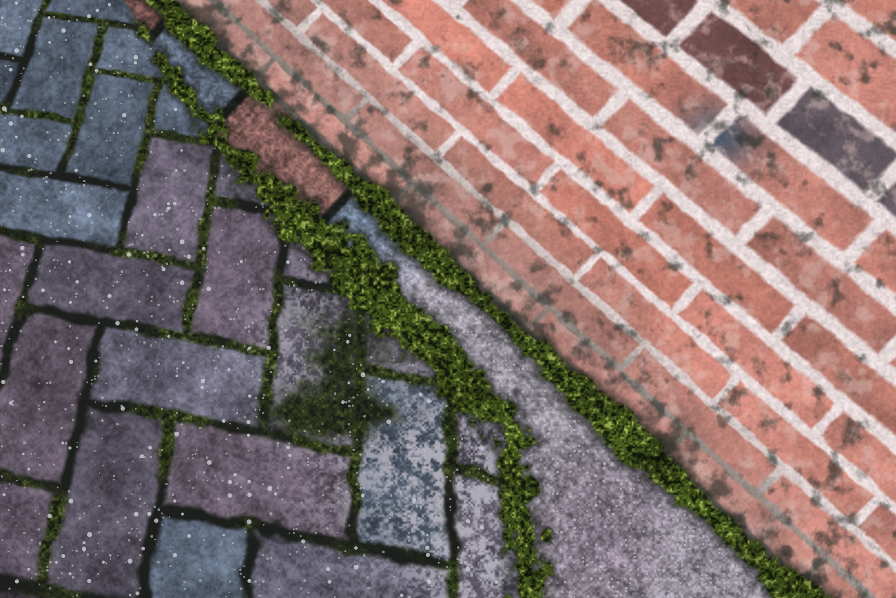
Give the GLSL for this texture, as a WebGL 2 fragment shader.

```glsl
#version 300 es
precision highp float;
uniform vec2 u_resolution;
out vec4 outColor;

const vec3 SOIL = vec3(0.11, 0.12, 0.11);
const vec3 SLATE = vec3(0.32, 0.36, 0.42);
const vec3 PLUM = vec3(0.38, 0.33, 0.38);
const vec3 CONCRETE = vec3(0.56, 0.54, 0.58);
const vec3 CLAY = vec3(0.80, 0.51, 0.45);
const vec3 MORTAR = vec3(0.91, 0.86, 0.86);

float hash(vec2 p) {
  return fract(sin(dot(p, vec2(127.1, 311.7))) * 43758.5);
}

float noise(vec2 p) {
  vec2 i = floor(p), f = fract(p);
  f = f * f * (3.0 - 2.0 * f);
  float low = mix(hash(i), hash(i + vec2(1, 0)), f.x);
  float high = mix(hash(i + vec2(0, 1)), hash(i + 1.0), f.x);
  return mix(low, high, f.y);
}

float fbm(vec2 p) {
  float sum = 0.0, amp = 0.53;
  for (int i = 0; i < 4; i++) {
    sum += amp * noise(p);
    p = mat2(1.6, 1.2, -1.2, 1.6) * p + 7.3;
    amp *= 0.5;
  }
  return sum;
}

float blob(vec2 p, vec2 centre, vec2 size) {
  vec2 q = (p - centre) / size;
  return exp(-dot(q, q));
}

// Scattered chips
float chips(vec2 p, float scale, float density) {
  vec2 g = p * scale, id = floor(g);
  float radius = 0.1 + 0.2 * hash(id + 5.5);
  float dist = length(fract(g) - 0.3 - 0.4 * vec2(hash(id + 3.1), hash(id + 8.7)));
  return step(1.0 - density, hash(id)) * (1.0 - smoothstep(radius, radius + 0.15, dist));
}

// Edge distance in a 2:1 herringbone; id is the first cell of the brick
float herringbone(vec2 g, out vec2 id) {
  id = floor(g);
  float k = mod(id.x - id.y, 4.0);
  vec2 size = k < 1.5 ? vec2(2, 1) : vec2(1, 2);
  if (k > 0.5 && k < 1.5) id.x -= 1.0;
  if (k > 1.5 && k < 2.5) id.y -= 1.0;
  vec2 l = g - id, e = min(l, size - l);
  return min(e.x, e.y);
}

vec3 mossColor(vec2 p) {
  float tuft = 0.55 * noise(p * 150.0) + 0.45 * noise(p * 310.0);
  vec3 c = mix(vec3(0.08, 0.10, 0.05), vec3(0.27, 0.34, 0.11), smoothstep(0.2, 0.6, tuft));
  c = mix(c, vec3(0.56, 0.62, 0.3), smoothstep(0.6, 0.85, tuft));
  return c * (0.6 + 0.7 * fbm(p * 18.0));
}

vec3 paving(vec2 p, vec3 moss, float grain) {
  vec2 q = vec2(p.x - 0.1855, 0.5215 - p.y), id;
  vec2 g = vec2(7.13 * q.x + 1.664 * q.y, 8.2 * q.y - 1.426 * q.x) / (1.0 + 0.46 * q.y);
  float edge = herringbone(g + vec2(2.0, 1.5) + 0.07 * (noise(p * 24.0) - 0.5), id);
  float sum = id.x + id.y, wear = fbm(p * 45.0);
  float gray = sum < 0.5 || sum == 7.0 ? 1.0 : 0.5 * hash(id);
  vec3 c = mix(PLUM, SLATE, gray) * (0.88 + 0.24 * hash(id + 2.0));
  c *= 0.25 + 0.6 * fbm(p * 16.0) + 0.5 * grain + 0.45 * wear;
  float pale = blob(p, vec2(0.7, 0.22), vec2(0.15, 0.16)) + blob(p, vec2(0.53, 0.42), vec2(0.08, 0.12))
    + blob(p, vec2(0.8, 0.08), vec2(0.1, 0.15));
  c = mix(c, vec3(0.68, 0.67, 0.71), min(pale, 1.0) * smoothstep(0.35, 0.65, 0.5 * (wear + grain)));
  vec3 joint = mix(SOIL, moss, 0.6 * smoothstep(0.42, 0.65, fbm(p * 9.0 + 3.0)));
  c = mix(joint, c, smoothstep(0.03, 0.1, edge + 0.08 * (wear - 0.5)));
  float dirt = blob(p, vec2(0.57, 0.41), vec2(0.1, 0.12)) + blob(p, vec2(0.54, 0.3), vec2(0.16, 0.04));
  dirt = smoothstep(0.4, 0.75, dirt * 0.5 + 0.4 * wear);
  c = mix(c, mix(SOIL, moss, 0.35), dirt);
  c = mix(c, vec3(0.75), 0.6 * chips(p, 160.0, 0.05));
  return mix(c, vec3(0.8, 0.81, 0.84), 0.8 * chips(p, 90.0, 0.035));
}

// Bricks at the upper end, then speckled concrete
vec3 gutter(vec2 p, float t, float grain) {
  vec3 c = mix(SLATE * 1.4, CONCRETE, smoothstep(-0.22, -0.05, t));
  c = mix(c, PLUM * 1.3, 0.6 * blob(p, vec2(1.0, 0.1), vec2(0.1, 0.14)));
  if (t < -0.265) c = vec3(0.54, 0.39, 0.37);
  if (t < -0.508) c = SLATE * 1.1;
  if (t < -0.685) c = vec3(0.44, 0.31, 0.30);
  float joint = min(min(abs(t + 0.265), abs(t + 0.508)), abs(t + 0.685));
  c = mix(SOIL, c, smoothstep(0.004, 0.012, joint));
  c *= 0.3 + 0.6 * fbm(p * 30.0) + 0.8 * grain;
  return mix(c, vec3(0.8), 0.6 * chips(p, 140.0, 0.2) * smoothstep(-0.25, 0.0, t));
}

// Courses widen away from the foot of the wall
vec3 wall(vec2 p, float t, float d, float grain) {
  float fan = max(d, 0.0) * (1.02 - 0.15 * t);
  float k = 10.0 * log(1.0 + fan * 2.048), row = floor(k + 0.5);
  bool header = row == 8.0;
  float len = header ? 0.21 : 0.31;
  float start = header ? 0.0625 : mix(0.113, -0.045, mod(row, 2.0));
  float along = (t - start) / len, col = floor(along + 0.5);
  vec2 id = vec2(col, row);
  vec2 inset = (0.5 - abs(vec2(along, k) - id)) * vec2(len, (fan + 0.488) * 0.1);
  float edge = min(inset.x, inset.y) + 0.01 * (fbm(p * 40.0) - 0.5);
  float height = smoothstep(0.04, 0.5, d);
  vec3 c = mix(vec3(0.68, 0.51, 0.48), CLAY, smoothstep(0.06, 0.26, d + 0.1 * t));
  c = mix(c, vec3(0.69, 0.48, 0.45), 0.7 * hash(id + 4.0)) * (0.92 + 0.16 * hash(id));
  if (header) c = col < 0.5 ? vec3(0.42, 0.29, 0.29) : vec3(0.38, 0.34, 0.37);
  if (row == 7.0) c = mix(c, SLATE, blob(p, vec2(1.2, 0.77), vec2(0.07, 0.055)));
  c *= 0.73 + 0.34 * fbm(p * 14.0) + 0.22 * grain;
  c = mix(c, vec3(0.86, 0.75, 0.72), 0.45 * smoothstep(0.5, 0.75, fbm(p * 40.0 + 9.0)));
  vec3 lime = mix(vec3(0.5, 0.46, 0.43), MORTAR, smoothstep(0.04, 0.18, d)) * (0.88 + 0.22 * grain);
  float gap = mix(0.005, 0.0105, height);
  c = mix(lime, c, smoothstep(gap - 0.002, gap + 0.003 + 0.004 * height, edge));
  float grime = fbm(p * 38.0 + 21.0) + 0.3 * exp(-d * 12.0) - 0.12;
  return mix(c, SOIL * 1.6, 0.65 * smoothstep(0.46, 0.75, grime));
}

// Cover with a soft dark fringe
vec3 grow(vec3 c, vec3 moss, float dist) {
  c = mix(c, SOIL, 0.6 * (1.0 - smoothstep(0.0, 0.022, dist)));
  return mix(c, moss, 1.0 - smoothstep(-0.004, 0.006, dist));
}

void main() {
  vec2 p = gl_FragCoord.xy / u_resolution.y, rel = p - vec2(0.785, 0.504);
  float t = dot(rel, vec2(0.732, -0.681)), d = dot(rel, vec2(0.681, 0.732));
  float soft = 1.5 / u_resolution.y, rough = fbm(p * 38.0) - 0.5;
  float grain = 0.5 * noise(p * 130.0) + 0.5 * noise(p * 270.0);
  vec3 moss = mossColor(p);

  // Gutter border: x, y, half width of its moss
  vec3 path[5] = vec3[5](vec3(0.2, 1.01, 0.0), vec3(0.371, 0.756, 0.015),
    vec3(0.576, 0.56, 0.042), vec3(0.86, 0.277, 0.022), vec3(0.89, -0.02, 0.026));
  float band = 1.0, border = 0.0;
  for (int i = 0; i < 4; i++) {
    vec3 a = path[i], ab = path[i + 1] - a;
    float h = clamp(dot(p - a.xy, ab.xy) / dot(ab.xy, ab.xy), 0.0, 1.0);
    band = min(band, length(p - a.xy - ab.xy * h) - a.z - ab.z * h);
    if (p.y <= a.y) border = a.x + ab.x * (p.y - a.y) / ab.y;
  }

  vec3 c = mix(paving(p, moss, grain), gutter(p, t, grain), smoothstep(-soft, soft, p.x - border));
  c = grow(c, moss, band + 0.065 * rough);
  c = mix(c, wall(p, t, d, grain), smoothstep(-soft, soft, d));
  float foot = 0.017 + 0.008 * sin(t * 13.0 + 3.6) + 0.012 * smoothstep(-0.5, 0.5, t) - 0.005;
  c = grow(c, moss, abs(d - 0.008) - foot + 0.03 * rough);
  outColor = vec4(clamp(c, 0.0, 1.0), 1.0);
}
```
